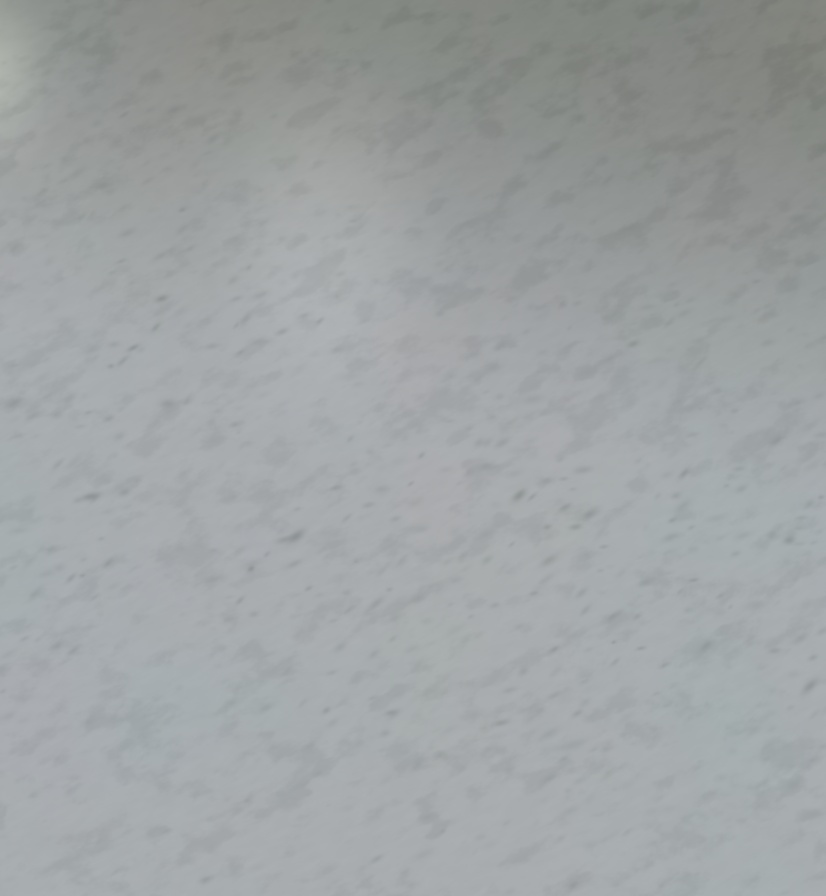
This texture is drawn by a Shadertoy shader. Its source:

```glsl
// A softly lit pale grey wall: a smooth slanted shadow from the top, a blurred
// glow, faint colour clouds, and slanted grain with scattered dark flecks.
// Value noise makes clouds and grain; jittered cells hold the flecks.

#define SHADOW_COLOR vec3(0.500, 0.515, 0.492)
#define WALL_COLOR vec3(0.655, 0.674, 0.684)
#define FLECK_COLOR vec3(0.37, 0.40, 0.40)
#define GLOW_GAIN 0.052
#define TINT_GAIN 0.022
#define GRAIN_GAIN 0.020
#define MOTTLE_GAIN 0.030
#define SLANT 0.47

float hash(vec2 p) {
    return fract(sin(dot(p, vec2(127.1, 311.7))) * 43758.5453);
}

float noise(vec2 p) {
    vec2 cell = floor(p), f = fract(p);
    f = f * f * (3.0 - 2.0 * f);
    float low = mix(hash(cell), hash(cell + vec2(1, 0)), f.x);
    float high = mix(hash(cell + vec2(0, 1)), hash(cell + vec2(1, 1)), f.x);
    return mix(low, high, f.y);
}

float fbm(vec2 p) {
    float sum = 0.0, weight = 0.5;
    for (int i = 0; i < 4; i++) {
        sum += weight * noise(p);
        p = mat2(0.8, 0.6, -0.6, 0.8) * p * 2.03 + 17.3;
        weight *= 0.5;
    }
    return sum / 0.9375;
}

mat2 rotation(float angle) {
    float c = cos(angle), s = sin(angle);
    return mat2(c, -s, s, c);
}

// Soft elongated spots: one per cell at most, kept by chance.
float flecks(vec2 p, float cellSize, float chance, float radius, float seed) {
    vec2 q = p / cellSize;
    vec2 home = floor(q);
    float cover = 0.0;
    for (int y = -1; y <= 1; y++) {
        for (int x = -1; x <= 1; x++) {
            vec2 cell = home + vec2(x, y);
            vec2 key = cell + seed;
            vec2 center = cell + 0.15 + 0.7 * vec2(hash(key + 3.1), hash(key + 7.7));
            vec2 d = rotation(0.7 * (hash(key + 11.3) - 0.5)) * (q - center) * cellSize;
            float size = radius * mix(0.6, 1.3, hash(key + 19.9));
            d /= size * vec2(mix(1.2, 2.4, hash(key + 23.5)), 0.8);
            float present = step(hash(key), chance);
            float strength = mix(0.3, 1.0, hash(key + 31.7));
            cover = max(cover, present * strength * exp(-dot(d, d)));
        }
    }
    return cover;
}

// Broad light: slanted shadow edge, central glow and a lit top left corner.
vec3 lighting(vec2 p) {
    float depth = 1.0 - p.y - 0.22 * p.x + 0.06 * (fbm(p * 3.0 + 5.0) - 0.5);
    vec3 color = mix(SHADOW_COLOR, WALL_COLOR, smoothstep(-0.2, 0.42, depth));
    vec2 g = (p - vec2(0.365, 0.74)) / vec2(0.105, 0.155);
    color += GLOW_GAIN * exp(-pow(dot(g, g), 1.3));
    vec2 corner = (p - vec2(-0.02, 0.92)) / vec2(0.06, 0.08);
    color += vec3(0.13, 0.13, 0.11) * exp(-dot(corner, corner));
    return color;
}

void mainImage(out vec4 fragColor, in vec2 fragCoord) {
    vec2 p = fragCoord / iResolution.y;
    vec2 along = rotation(SLANT) * p;
    vec3 color = lighting(p);

    // Faint pink, green and blue clouds
    float warm = fbm(p * 5.0 + 31.0) - 0.5;
    float cool = fbm(p * 4.0 + 73.0) - 0.5;
    color += TINT_GAIN * (warm * vec3(1.0, -0.6, 0.3) + cool * vec3(-0.6, 0.1, 1.0));

    // Slanted brushed grain and small blurred mottles
    color += GRAIN_GAIN * (fbm(along * vec2(60.0, 150.0)) - 0.5);
    float mottle = fbm(along * vec2(32.0, 58.0) + 40.0);
    color -= MOTTLE_GAIN * (smoothstep(0.48, 0.78, mottle) - 0.15);

    // Flecks gather in loose patches, densest across the middle left
    float band = exp(-pow((p.y - 0.56 + 0.2 * p.x) / 0.34, 2.0));
    float patches = band * smoothstep(0.28, 0.62, fbm(p * 6.0 + 9.0));
    float faint = flecks(along, 0.024, 0.5, 0.0042, 0.0);
    float bold = flecks(along + 0.37, 0.062, 0.3, 0.0048, 57.0);
    float cover = 0.20 * faint * (0.25 + patches) + 0.46 * bold * (0.3 + 0.7 * patches);
    color = mix(color, FLECK_COLOR, clamp(cover, 0.0, 1.0));

    fragColor = vec4(color, 1.0);
}
```
